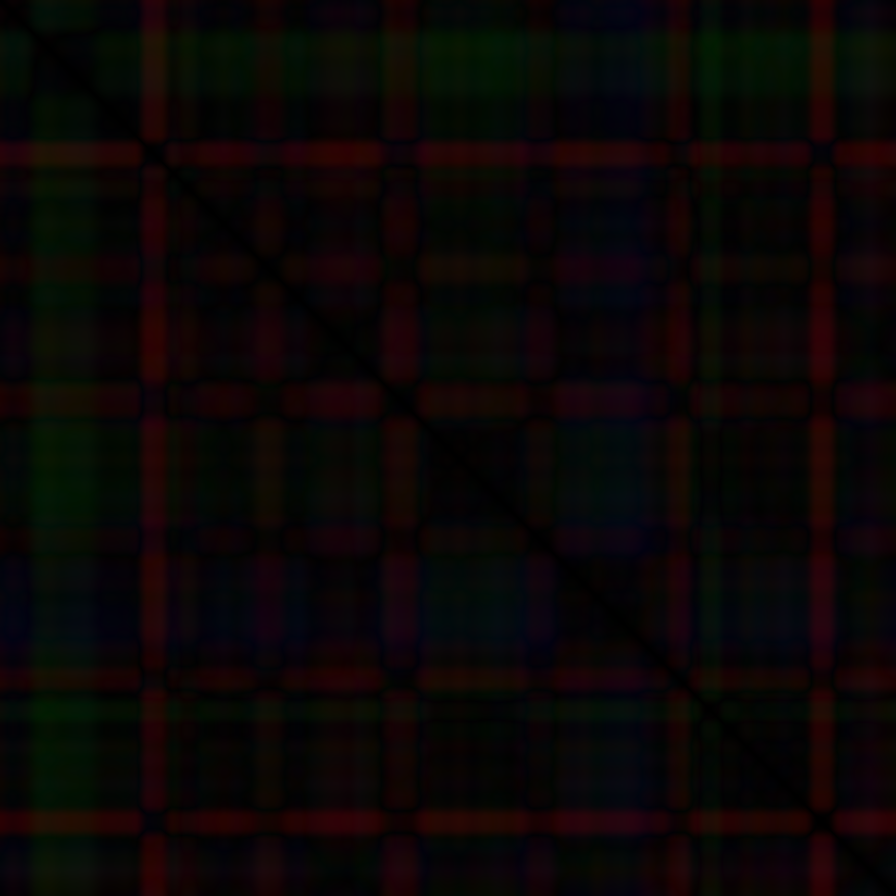
A WebGL 2 fragment shader for this pattern:

```glsl
#version 300 es
precision highp float;
// A dark plaid made by comparing one striped colour profile with itself:
// each point shows the absolute difference of the profile across and down,
// so the weave mirrors about a black diagonal where both readings agree.

#define CHANNEL_GAIN vec3(0.95, 0.60, 0.70)
#define EDGE_SHARE 0.55
#define EDGE_MAX 0.015
#define WEAVE_CELLS 72.0
#define WEAVE_DEPTH 0.030
#define DRIFT_CELLS 24.0
#define DRIFT_DEPTH 0.030
#define FLOOR_LEVEL 0.004

uniform vec2 u_resolution;
out vec4 fragColor;

// Bands of each channel: centre, half width, signed strength
const vec3 RED_BANDS[12] = vec3[12](
  vec3(0.172, 0.014, 0.135), vec3(0.207, 0.016, 0.025),
  vec3(0.302, 0.016, 0.048), vec3(0.383, 0.028, -0.035),
  vec3(0.448, 0.019, 0.090), vec3(0.525, 0.055, -0.010),
  vec3(0.602, 0.016, 0.035), vec3(0.670, 0.045, -0.020),
  vec3(0.735, 0.022, 0.025), vec3(0.758, 0.012, 0.070),
  vec3(0.918, 0.013, 0.125), vec3(0.967, 0.025, -0.025));

const vec3 GREEN_BANDS[11] = vec3[11](
  vec3(0.072, 0.036, -0.080), vec3(0.172, 0.014, 0.025),
  vec3(0.211, 0.010, 0.035), vec3(0.255, 0.030, 0.018),
  vec3(0.383, 0.035, -0.010), vec3(0.448, 0.018, 0.020),
  vec3(0.528, 0.060, 0.040), vec3(0.670, 0.050, -0.020),
  vec3(0.793, 0.011, 0.075), vec3(0.860, 0.035, 0.030),
  vec3(0.930, 0.045, 0.018));

const vec3 BLUE_BANDS[9] = vec3[9](
  vec3(0.015, 0.022, -0.020), vec3(0.172, 0.012, 0.010),
  vec3(0.302, 0.018, -0.010), vec3(0.380, 0.032, 0.030),
  vec3(0.528, 0.060, -0.010), vec3(0.600, 0.015, -0.010),
  vec3(0.675, 0.050, 0.055), vec3(0.737, 0.018, 0.018),
  vec3(0.970, 0.030, 0.035));

float hash(float n) {
  return fract(sin(n * 127.1) * 43758.5453);
}

// Smooth one-dimensional noise, from -0.5 to 0.5
float noise(float t, float seed) {
  float cell = floor(t);
  float f = fract(t);
  f = f * f * (3.0 - 2.0 * f);
  return mix(hash(cell + seed), hash(cell + 1.0 + seed), f) - 0.5;
}

// Soft stripe whose edge widens with the band
float band(float t, vec3 b) {
  float d = abs(t - b.x);
  float edge = min(EDGE_SHARE * b.y, EDGE_MAX);
  return b.z * (1.0 - smoothstep(b.y - edge, b.y + edge, d));
}

// Signed colour of the stripes at position t
vec3 profile(float t) {
  vec3 c = vec3(0.0);
  for (int i = 0; i < 12; i++) c.r += band(t, RED_BANDS[i]);
  for (int i = 0; i < 11; i++) c.g += band(t, GREEN_BANDS[i]);
  for (int i = 0; i < 9; i++) c.b += band(t, BLUE_BANDS[i]);

  // Fine threads and slower drift
  for (int k = 0; k < 3; k++) {
    float seed = 19.0 + 137.0 * float(k);
    c[k] += WEAVE_DEPTH * noise(t * WEAVE_CELLS, seed);
    c[k] += DRIFT_DEPTH * noise(t * DRIFT_CELLS, seed + 61.0);
  }
  return c;
}

void main() {
  vec2 uv = gl_FragCoord.xy / u_resolution;
  vec3 across = profile(uv.x);
  vec3 down = profile(1.0 - uv.y);
  vec3 color = CHANNEL_GAIN * abs(across - down);

  // A faint floor that vanishes on the diagonal
  float offDiagonal = abs(uv.x + uv.y - 1.0);
  color += FLOOR_LEVEL * smoothstep(0.0, 0.02, offDiagonal);
  fragColor = vec4(color, 1.0);
}
```
